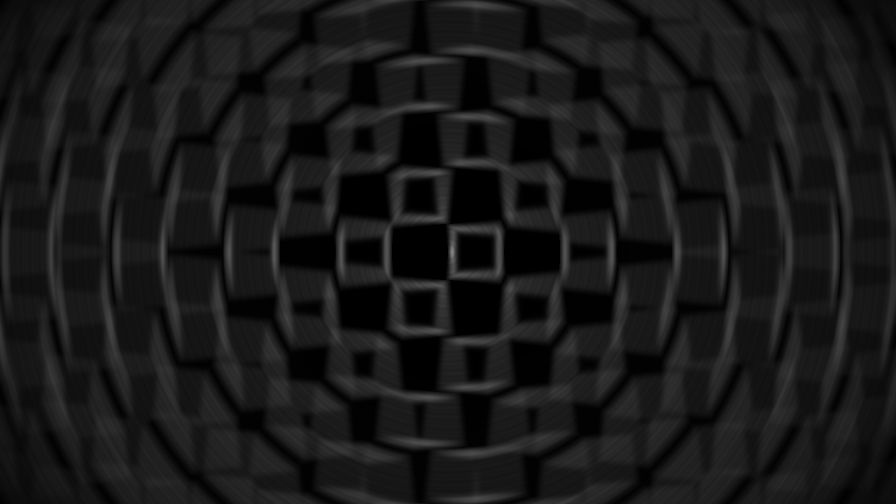
Give the GLSL for this background, as a Shadertoy shader.

```glsl
const float ROWS = 9.0;           // grid cells across the canvas height
const float LINE_INSET = 0.09;    // outline distance inside each lit cell
const float LINE_WIDTH = 0.065;
const float LINE_LIGHT = 0.32;
const float BASE_LIGHT = 0.008;
const float TONE = 0.68;          // below 1 lifts the faint smears
const float SPIN_ANGLE = 0.108;   // half angle of the spin blur, in radians
const int SPIN_SAMPLES = 48;
const float RIPPLE_DEPTH = 0.04;
const vec2 SPARK_PLACE = vec2(0.07, 0.0);
const vec2 SPARK_SIZE = vec2(0.04, 0.13);
const float SPARK_LIGHT = 0.22;

mat2 rotation(float angle) {
    float c = cos(angle), s = sin(angle);
    return mat2(c, s, -s, c);
}

// Soft outlines of squares on alternate cells
float checkerOutlines(vec2 p) {
    vec2 grid = p + vec2(0.0, 0.5);
    vec2 cell = floor(grid);
    vec2 toEdge = 0.5 - abs(fract(grid) - 0.5);
    float lit = 1.0 - mod(cell.x + cell.y, 2.0);
    float offset = (min(toEdge.x, toEdge.y) - LINE_INSET) / LINE_WIDTH;
    return lit * exp(-offset * offset);
}

// Average the outlines along an arc around the centre
float spinBlur(vec2 p) {
    float total = 0.0;
    for (int i = 0; i < SPIN_SAMPLES; i++) {
        float t = (float(i) + 0.5) / float(SPIN_SAMPLES) * 2.0 - 1.0;
        total += checkerOutlines(rotation(t * SPIN_ANGLE) * p);
    }
    return total / float(SPIN_SAMPLES);
}

// Fine concentric ripples from layered sines
float ripples(float radius) {
    return 1.0 + RIPPLE_DEPTH * (sin(radius * 41.0) + sin(radius * 73.0));
}

void mainImage(out vec4 fragColor, in vec2 fragCoord) {
    vec2 p = (fragCoord - 0.5 * iResolution.xy) / iResolution.y * ROWS;
    float radius = length(p);

    // Smeared outlines, with the faint overlaps lifted
    float light = BASE_LIGHT * smoothstep(1.5, 4.0, radius);
    light += LINE_LIGHT * pow(spinBlur(p), TONE);
    light *= ripples(radius);

    // Small central spark
    vec2 spark = (p - SPARK_PLACE) / SPARK_SIZE;
    light += SPARK_LIGHT * exp(-dot(spark, spark));

    // Dim the corners
    light *= 1.0 - 0.6 * smoothstep(6.0, 7.8, length(p * vec2(0.8, 1.0)));
    fragColor = vec4(vec3(light), 1.0);
}
```
